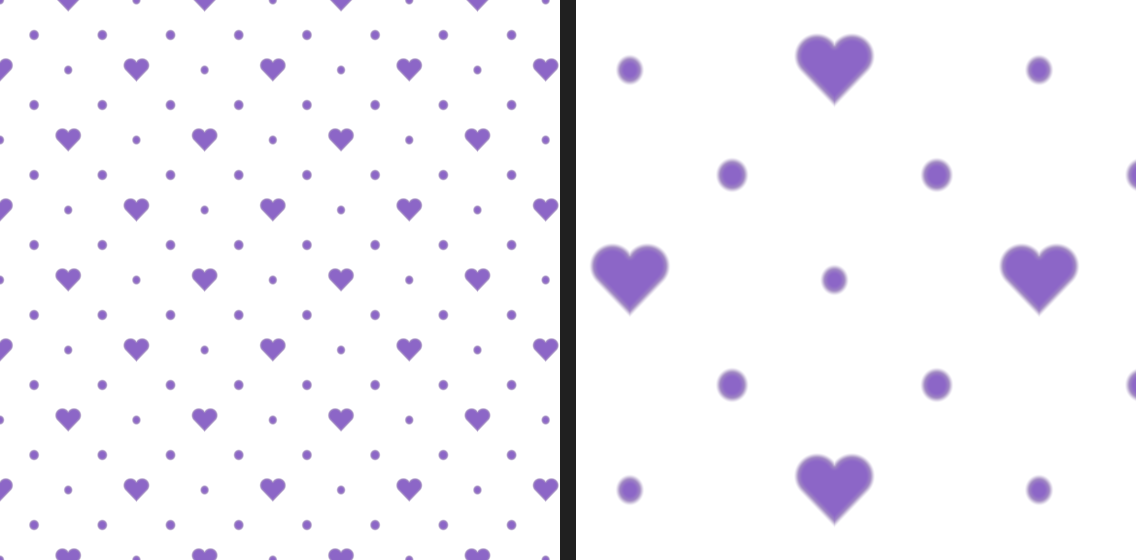
Left: the whole. Right: its middle third, enlarged.
This pattern is drawn by a WebGL 2 fragment shader. Its source:

```glsl
#version 300 es
precision highp float;
// Purple hearts in a staggered grid, with small and medium dots between them on white.

uniform vec2 u_resolution;
out vec4 fragColor;

// Signed distance to an upright heart whose tip is at the origin.
float heartDistance(vec2 p) {
    vec2 lobe = vec2(1.04, 2.87);
    float radius = 1.24;
    p.x = abs(p.x);

    // Straight side: the tangent from the tip to the lobe circle.
    float sideLength = sqrt(dot(lobe, lobe) - radius * radius);
    vec2 side = (lobe * sideLength + vec2(lobe.y, -lobe.x) * radius) / dot(lobe, lobe);
    vec2 outward = vec2(side.y, -side.x);

    // Notch where the two lobes meet.
    vec2 notch = vec2(0.0, lobe.y + sqrt(radius * radius - lobe.x * lobe.x));
    float notchLine = mix(notch.y, lobe.y, p.x / lobe.x);

    if (p.y > notchLine || dot(p, side) > sideLength) {
        return length(p - lobe) - radius;
    }
    return max(dot(p, outward), -length(p - notch));
}

float ovalDistance(vec2 p, vec2 radii) {
    return (length(p / radii) - 1.0) * min(radii.x, radii.y);
}

void main() {
    // Units are hundredths of the canvas.
    vec2 p = gl_FragCoord.xy / u_resolution * 100.0;
    vec2 spacing = vec2(12.18, 12.5);

    // Hearts and small dots alternate on the grid nodes.
    vec2 node = round(p / spacing);
    vec2 local = p - node * spacing;
    bool isHeart = mod(node.x + node.y, 2.0) > 0.5;
    float d = isHeart ? heartDistance(local + vec2(0.0, 2.04))
                      : ovalDistance(local, vec2(0.72, 0.78));

    // Medium dots sit at the cell centres.
    vec2 cell = (fract(p / spacing) - 0.5) * spacing;
    d = min(d, ovalDistance(cell, vec2(0.85, 0.90)));

    // Violet fill, greyer towards a soft rim.
    vec3 violet = vec3(0.55, 0.40, 0.78);
    vec3 greyRim = vec3(0.65, 0.57, 0.76);
    vec3 ink = mix(violet, greyRim, smoothstep(-0.42, 0.0, d));

    float softness = max(0.17, 75.0 / min(u_resolution.x, u_resolution.y));
    float coverage = 1.0 - smoothstep(-softness, softness, d);
    fragColor = vec4(mix(vec3(1.0), ink, coverage), 1.0);
}
```
